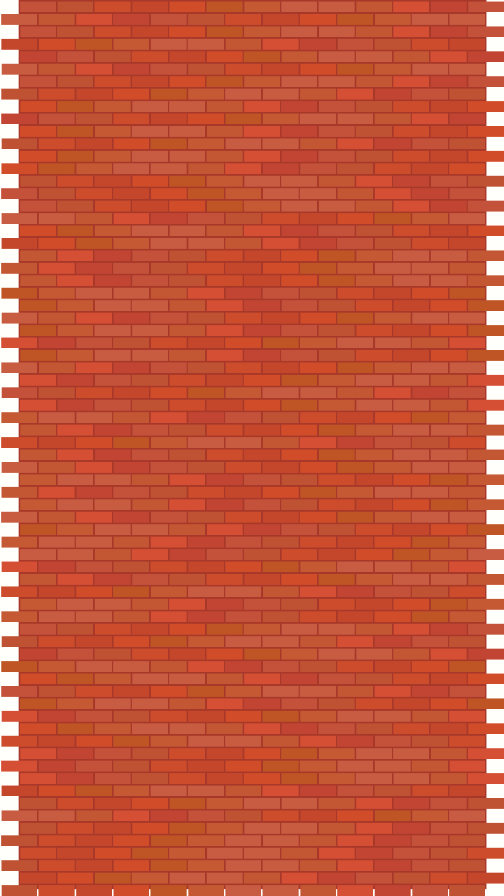
Write a WebGL 2 fragment shader that draws this texture.

```glsl
#version 300 es
precision highp float;
// Tall red brick wall in running bond, with toothed ends on a white ground.
uniform vec2 u_resolution;
out vec4 outColor;

// Twelve fired-clay tones, laid in this order along every course.
const vec3 clay[12] = vec3[12](
  vec3(0.75, 0.33, 0.14), vec3(0.77, 0.35, 0.20), vec3(0.78, 0.36, 0.26),
  vec3(0.78, 0.36, 0.25), vec3(0.77, 0.34, 0.20), vec3(0.83, 0.31, 0.20),
  vec3(0.76, 0.27, 0.20), vec3(0.77, 0.32, 0.23), vec3(0.75, 0.32, 0.20),
  vec3(0.80, 0.30, 0.17), vec3(0.77, 0.28, 0.17), vec3(0.82, 0.30, 0.16));

// Smooth coverage of the interval from lo to hi.
vec2 span(vec2 x, vec2 lo, vec2 hi, vec2 pixel) {
  return clamp(min(x - lo, hi - x) / pixel + 0.5, 0.0, 1.0);
}

// Starting tone of a course, from layered sines.
int courseTone(float course) {
  float wave = 4.0 * sin(course * 2.4 + 0.7) + 5.0 * sin(course * 5.13 + 1.9);
  return int(floor(wave + 24.0));
}

void main() {
  // Brick units: 13.5 lengths across, 72 courses counted from the top.
  vec2 grid = vec2(13.5, 72.0);
  vec2 pixel = grid / u_resolution;
  vec2 wall = gl_FragCoord.xy / u_resolution * grid;
  wall.y = grid.y - wall.y;

  // Even courses are shifted by half a brick.
  float course = floor(wall.y);
  float shift = mod(course, 2.0) < 0.5 ? 0.5 : 0.0;
  vec2 bond = vec2(wall.x - shift, wall.y);
  float column = floor(bond.x);

  // Mortar sheet, shorter than the protruding bricks.
  vec2 sheet = span(wall, vec2(0.5, -1.0), vec2(13.03, 71.45), pixel);
  vec3 color = mix(vec3(1.0, 1.0, 0.99), vec3(0.66, 0.22, 0.16), sheet.x * sheet.y);

  // Thirteen bricks per course, with a slightly uneven upright joint.
  if (column >= 0.0 && column < 13.0) {
    vec2 joint = vec2(0.038 + 0.008 * sin(course * 4.1 + column * 2.3), 0.125);
    vec2 face = span(fract(bond), joint, vec2(1.0), pixel);
    int tone = (int(column) + courseTone(course)) % 12;
    color = mix(color, clay[tone], face.x * face.y);
  }
  outColor = vec4(color, 1.0);
}
```
